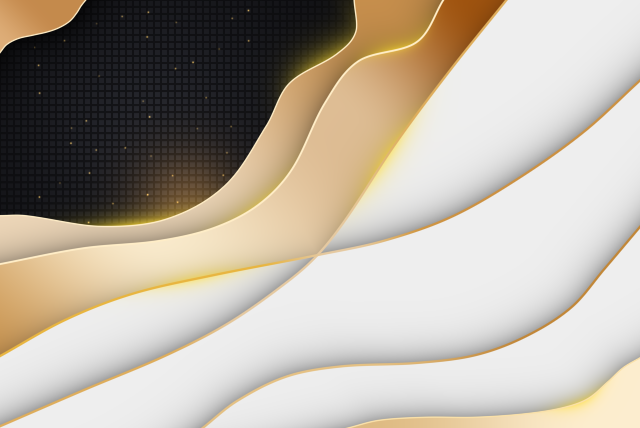
Give the GLSL for this background, as a WebGL 2 fragment shader.

```glsl
#version 300 es
precision highp float;
// Layered paper waves: a dark grid panel, gold sheets and white sheets.
// Each sheet edge is a smooth curve over a 45 degree axis; its signed distance
// drives the fill, the drop shadow, the metallic rim and the local glow.
uniform vec2 u_resolution;
out vec4 fragColor;

float px; // half width of the edge smoothing, in canvas heights

// Signed distance to a cubic curve through the knots, positive at the upper left.
float edge(vec2 p, vec2 knots[10]) {
  mat2 turn = mat2(.7071, -.7071, .7071, .7071);
  vec2 q = turn * p;
  int i = 0;
  for (int j = 1; j < 9; j++) if (q.x > (turn * knots[j]).x) i = j;
  vec2 a = turn * knots[i], b = turn * knots[i + 1];
  vec2 chordA = b - turn * knots[max(i - 1, 0)];
  vec2 chordB = turn * knots[min(i + 2, 9)] - a;
  float m = chordA.y / chordA.x, n = chordB.y / chordB.x;
  float w = b.x - a.x, t = clamp((q.x - a.x) / w, 0., 1.), r = 1. - t;
  float height = mix(a.y, b.y, t * t * (3. - 2. * t)) + w * t * r * (m * r - n * t);
  float slope = 6. * t * r * (b.y - a.y) / w + m * r * (1. - 3. * t) + n * t * (3. * t - 2.);
  height += slope * (q.x - clamp(q.x, a.x, b.x));
  return (q.y - height) / sqrt(1. + slope * slope);
}

float fill(float d) { return smoothstep(px, -px, d); }

vec3 shade(vec3 c, float d, float amount, float width) {
  return c * (1. - amount * fill(-d) * exp(-max(d, 0.) / width));
}

vec3 rim(vec3 c, float d, float halfWidth, vec3 tint) {
  return mix(c, tint, fill(abs(d) - halfWidth));
}

// Yellow light hugging an edge around one centre.
vec3 glow(vec3 c, float d, vec2 offset, float reach, float width, float power) {
  float light = exp(-abs(d) / width - dot(offset, offset) / (reach * reach));
  return mix(c, vec3(1., .87, .2), power * light);
}

vec2 hash2(vec2 p) {
  return fract(sin(vec2(dot(p, vec2(127.1, 311.7)), dot(p, vec2(269.5, 183.3)))) * 43758.5);
}

// Dark panel: small squares, a warm haze and scattered gold sparks.
vec3 panel(vec2 p) {
  vec2 grid = abs(fract(p / .0164) - .5);
  float square = smoothstep(.4, .28, max(grid.x, grid.y));
  float centre = exp(-dot(p - vec2(.36, .7), p - vec2(.36, .7)) / .11);
  vec3 c = mix(vec3(.045, .045, .055), vec3(.075, .077, .09), centre);
  c += square * vec3(.055, .057, .066) * (.25 + centre);
  vec2 haze = p - vec2(.44, .51);
  c += vec3(.34, .23, .1) * exp(-dot(haze, haze) / .016);
  vec2 cell = floor(p / .062), h = hash2(cell);
  float spark = length(p - (cell + .2 + .6 * h) * .062);
  float lit = step(.4, hash2(cell + 7.).x) * step(.08, p.x) * step(p.x, .63);
  return c + vec3(.75, .6, .28) * lit * (.3 + .7 * h.y) * exp(-spark * spark / .000005);
}

void main() {
  vec2 p = gl_FragCoord.xy / u_resolution.y;
  p.x *= 1.5 * u_resolution.y / u_resolution.x;
  px = .7 / u_resolution.y;
  float along = p.x + p.y;
  vec3 cream = vec3(1., .93, .78), white = vec3(.934);

  float corner = edge(p, vec2[10](vec2(0, .877), vec2(.016, .896), vec2(.043, .91), vec2(.078, .918),
    vec2(.113, .926), vec2(.14, .936), vec2(.164, .951), vec2(.18, .97), vec2(.19, .986), vec2(.201, 1)));
  float outer = edge(p, vec2[10](vec2(0, .496), vec2(.059, .496), vec2(.234, .471), vec2(.39, .488),
    vec2(.527, .566), vec2(.625, .707), vec2(.678, .805), vec2(.791, .875), vec2(.834, .926), vec2(.83, 1)));
  float inner = edge(p, vec2[10](vec2(0, .383), vec2(.195, .42), vec2(.371, .437), vec2(.5, .467),
    vec2(.605, .521), vec2(.684, .604), vec2(.762, .76), vec2(.84, .857), vec2(.977, .902), vec2(1.039, 1)));
  float steep = edge(p, vec2[10](vec2(0, .004), vec2(.195, .088), vec2(.39, .17), vec2(.537, .246),
    vec2(.674, .342), vec2(.744, .404), vec2(.812, .49), vec2(.928, .666), vec2(1.055, .836), vec2(1.187, 1)));
  float sweep = edge(p, vec2[10](vec2(0, .168), vec2(.156, .254), vec2(.312, .314), vec2(.5, .357),
    vec2(.744, .404), vec2(.898, .437), vec2(1.055, .492), vec2(1.21, .58), vec2(1.367, .691), vec2(1.5, .812)));
  float lower = edge(p, vec2[10](vec2(.475, 0), vec2(.557, .064), vec2(.674, .121), vec2(.8, .144),
    vec2(.977, .152), vec2(1.113, .17), vec2(1.23, .213), vec2(1.338, .281), vec2(1.416, .371), vec2(1.5, .47)));
  float foot = edge(p, vec2[10](vec2(.816, 0), vec2(.889, .018), vec2(.996, .025), vec2(1.113, .025),
    vec2(1.23, .033), vec2(1.318, .047), vec2(1.377, .068), vec2(1.426, .109), vec2(1.461, .141), vec2(1.5, .164)));

  // Dark panel with the gold corner
  vec3 c = shade(panel(p), -corner, .7, .04);
  c = mix(c, mix(vec3(.77, .54, .3), vec3(.87, .68, .47), smoothstep(1.08, .9, along)), fill(-corner));
  c = rim(c, corner, .0015, cream);
  c = glow(c, outer, p - vec2(.76, .87), .11, .03, .6);
  c = glow(c, outer, p - vec2(.32, .478), .12, .018, .8);

  // Two gold sheets
  vec3 sand = mix(vec3(.94, .85, .73), vec3(.78, .56, .3), smoothstep(.95, 1.85, along));
  c = mix(c, shade(sand, inner, .32, .035), fill(outer));
  c = rim(c, outer, .0016, cream);
  c = glow(c, inner, p - vec2(.93, .89), .09, .02, .75);
  c = glow(c, inner, p - vec2(.61, .525), .12, .018, .55);
  vec3 gold = mix(vec3(.8, .59, .32), vec3(.98, .92, .8), smoothstep(.1, .8, along));
  gold = mix(gold, vec3(.87, .74, .58), smoothstep(.8, 1.45, along));
  gold = mix(gold, vec3(.63, .33, .06), smoothstep(1.55, 2.1, along));
  gold = glow(gold, inner, p - vec2(.93, .89), .09, .012, .5);
  c = mix(c, shade(gold, min(steep, sweep), .18, .03), fill(inner));
  c = rim(c, inner, .0022, cream);

  // White sheets that cross, each shaded by the other
  c = mix(c, shade(white, max(steep, sweep), .36, .034), fill(min(steep, sweep)));
  c = glow(c, steep, p - vec2(.91, .63), .13, .022, .65);
  c = glow(c, sweep, p - vec2(.46, .348), .13, .016, .6);
  vec3 pale = vec3(.9, .79, .63);
  c = rim(c, steep, .0027, mix(pale, vec3(.87, .68, .36), smoothstep(.1, .3, abs(p.x - .68))));
  vec3 metal = mix(vec3(.91, .71, .25), vec3(.8, .57, .26), smoothstep(.6, 1.1, p.x));
  c = rim(c, sweep, .0027, mix(pale, metal, smoothstep(.02, .2, abs(p.x - .8))));

  // Lower white sheet and cream foot
  c = mix(shade(c, lower, .34, .032), white, fill(lower));
  c = rim(c, lower, .0027, mix(vec3(.9, .76, .52), vec3(.76, .53, .22), smoothstep(.85, 1.25, p.x)));
  vec3 footTone = mix(vec3(.87, .73, .51), vec3(.99, .93, .81), smoothstep(.85, 1.4, p.x));
  c = mix(shade(c, foot, .32, .03), footTone, fill(foot));
  c = glow(c, foot, p - vec2(1.36, .06), .07, .013, .65);
  c = rim(c, foot, .0016, vec3(.98, .88, .66));
  fragColor = vec4(c, 1);
}
```
